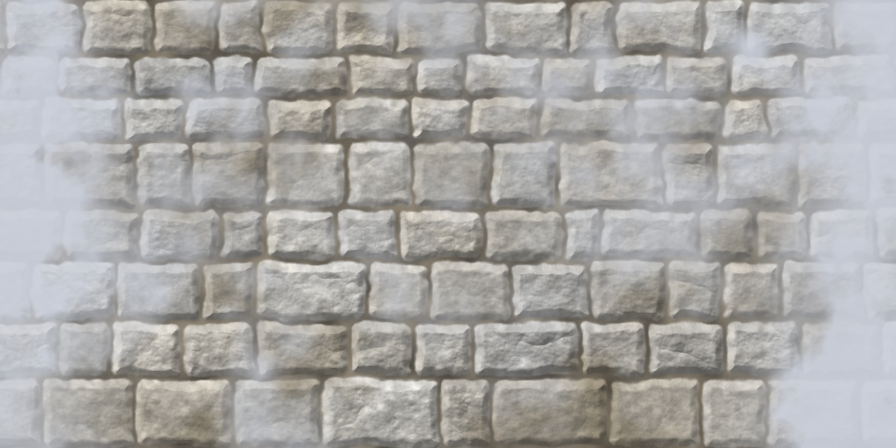
Reproduce this texture procedurally as a Shadertoy shader.

```glsl
const int ROWS = 8;
const float WIDTH = 2.0; // wall width when its height is 1
const vec3 STONE_WARM = vec3(0.615, 0.590, 0.540);
const vec3 STONE_COOL = vec3(0.655, 0.655, 0.650);
const vec3 STAIN = vec3(0.45, 0.41, 0.33);
const vec3 MORTAR = vec3(0.37, 0.34, 0.29);
const vec3 HAZE = vec3(0.795, 0.815, 0.860);

// Courses from the bottom up: lower and upper bounds, stone count, first joint
const float BOUNDS[9] = float[9](0.0, 0.156, 0.284, 0.419, 0.534, 0.685, 0.784, 0.878, 1.0);
const float COUNTS[8] = float[8](10.0, 12.0, 12.0, 13.0, 12.0, 12.0, 13.0, 13.0);
const float SHIFTS[8] = float[8](0.65, 0.55, 0.67, 0.93, 0.67, 0.42, 0.81, 0.0);

float hash(vec2 p) {
    return fract(sin(dot(p, vec2(127.1, 311.7))) * 43758.5453);
}

float noise(vec2 p) {
    vec2 i = floor(p), f = fract(p);
    f = f * f * (3.0 - 2.0 * f);
    return mix(mix(hash(i), hash(i + vec2(1, 0)), f.x),
               mix(hash(i + vec2(0, 1)), hash(i + vec2(1, 1)), f.x), f.y);
}

float fbm(vec2 p) {
    float sum = 0.0, amp = 0.516;
    for (int i = 0; i < 5; i++) {
        sum += amp * noise(p);
        p = mat2(1.6, 1.2, -1.2, 1.6) * p + 7.3;
        amp *= 0.5;
    }
    return sum;
}

// Position of joint k within a course, in average stone widths
float jointAt(float k, float count, float row) {
    return k + 0.56 * (hash(vec2(mod(k, count), row + 3.7)) - 0.5);
}

// Returns depth inside the nearest stone (x) and the stone's id (yz)
vec3 stoneAt(vec2 p) {
    p += 0.012 * (vec2(noise(p * 17.0), noise(p * 17.0 + 40.0)) - 0.5);
    p += 0.006 * (vec2(noise(p * 55.0), noise(p * 55.0 + 20.0)) - 0.5);
    int row = 0;
    for (int i = 1; i < ROWS; i++) {
        if (p.y > BOUNDS[i]) row = i;
    }
    float r = float(row), count = COUNTS[row];
    float x = p.x / WIDTH * count - SHIFTS[row];
    float k = floor(x);
    if (x < jointAt(k, count, r)) k -= 1.0;
    else if (x >= jointAt(k + 1.0, count, r)) k += 1.0;

    float unit = WIDTH / count;
    vec2 lo = vec2(jointAt(k, count, r) * unit, BOUNDS[row]);
    vec2 hi = vec2(jointAt(k + 1.0, count, r) * unit, BOUNDS[row + 1]);
    vec2 local = vec2(x * unit, p.y) - 0.5 * (lo + hi);
    float radius = 0.018;
    vec2 q = abs(local) - 0.5 * (hi - lo) + radius;
    float depth = radius - length(max(q, 0.0)) - min(max(q.x, q.y), 0.0);
    return vec3(depth, mod(k, count), r);
}

// Rounded block with a pitted, chiselled face
float relief(vec2 p) {
    vec3 s = stoneAt(p);
    vec2 seed = s.yz * 17.3;
    float rough = mix(0.5, 1.4, hash(s.yz + 9.1));
    float face = 0.022 * fbm(p * 17.0 + seed);
    face += 0.055 * abs(fbm(p * vec2(7.0, 10.0) + seed) - 0.5);
    return smoothstep(0.0, 0.026, s.x) * (0.012 + rough * face);
}

// Drifting haze, thick at both ends of the wall
float hazeAt(vec2 p) {
    float cloud = fbm(p * 3.2 + vec2(4.1, 8.6));
    float wisps = fbm(p * 9.0 + 31.0);
    float ends = max(0.85 * smoothstep(0.28, 0.0, p.x), smoothstep(1.55, 1.97, p.x));
    float patches = smoothstep(0.42, 0.76, 0.65 * cloud + 0.35 * wisps);
    return clamp(ends * (0.55 + 0.7 * wisps) + 0.75 * patches, 0.0, 0.93);
}

void mainImage(out vec4 fragColor, in vec2 fragCoord) {
    vec2 p = fragCoord / iResolution.xy * vec2(WIDTH, 1.0);
    vec3 stone = stoneAt(p);

    // Stone tint, weather stains and grain
    float tone = hash(stone.yz + 0.5);
    float weather = fbm(p * 6.0 + 12.0);
    float grain = fbm(p * 60.0);
    vec3 color = mix(STONE_WARM, STONE_COOL, 0.55 * hash(stone.yz + 5.2) + 0.45 * noise(p * 5.0));
    color *= 0.94 + 0.14 * tone;
    color = mix(color, STAIN, 0.6 * smoothstep(0.52, 0.78, weather));
    color *= 0.82 + 0.36 * grain;

    // Light from the upper left
    float reach = 0.004;
    float slope = (relief(p) - relief(p + reach * vec2(-0.45, 0.9))) / reach;
    color *= 1.0 + 0.30 * clamp(slope, -1.2, 0.8);

    // Worn joints, deeper in some places than in others
    float joint = 1.0 - smoothstep(0.001, 0.009, stone.x + 0.004 * (grain - 0.5));
    vec3 mortar = MORTAR * (0.65 + 0.8 * noise(p * 22.0));
    color = mix(color, mortar, joint * (0.6 + 0.35 * noise(p * 9.0 + 3.0)));

    color = mix(color, HAZE, hazeAt(p));
    fragColor = vec4(color, 1.0);
}
```
